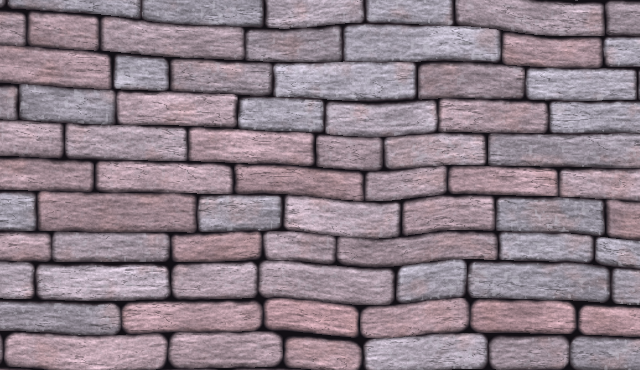
This texture is drawn by a Shadertoy shader. Its source:

```glsl
float hash(vec2 p) {
    p = fract(p * vec2(123.34, 456.21));
    p += dot(p, p + 45.32);
    return fract(p.x * p.y);
}

float noise(vec2 p) {
    vec2 i = floor(p), f = fract(p);
    f = f * f * (3.0 - 2.0 * f);
    return mix(mix(hash(i), hash(i + vec2(1, 0)), f.x),
               mix(hash(i + vec2(0, 1)), hash(i + vec2(1, 1)), f.x), f.y);
}

float fbm(vec2 p) {
    float sum = 0.0, amp = 0.5;
    for (int i = 0; i < 5; i++) {
        sum += amp * noise(p);
        p = mat2(1.9, 0.3, -0.3, 1.9) * p + 7.3;
        amp *= 0.5;
    }
    return sum;
}

// Height of the bed under a course
float bedEdge(float row) {
    return row + 0.28 * (hash(vec2(row, 7.7)) - 0.5);
}

// Upright joint to the left of a stone, in row heights
float jointEdge(float k, float row) {
    return 3.12 * (k + 0.64 * (hash(vec2(k + 31.7, row + 5.3)) - 0.5));
}

float roundBox(vec2 p, vec2 halfSize, float radius) {
    vec2 q = abs(p) - halfSize + radius;
    return length(max(q, 0.0)) + min(max(q.x, q.y), 0.0) - radius;
}

// Split face: broad hollows crossed by fine bedding layers
float relief(vec2 p, float seed) {
    return 0.6 * fbm(p * vec2(1.6, 3.2) + seed) + 0.4 * fbm(p * vec2(3.0, 11.0) - seed);
}

void mainImage(out vec4 fragColor, in vec2 fragCoord) {
    vec2 uv = fragCoord / iResolution.xy;
    vec2 p = fragCoord / iResolution.y;

    // Courses fall to the right near the top and wander a little
    vec2 g = 10.3 * vec2(p.x, p.y + 0.075 * uv.x * uv.y);
    g.y += 0.35 * (noise(p * vec2(4.0, 3.0) + 2.0) - 0.5);

    // Find the course, then the stone in it
    float row = floor(g.y);
    if (g.y < bedEdge(row)) row -= 1.0;
    else if (g.y >= bedEdge(row + 1.0)) row += 1.0;
    float shift = 3.12 * hash(vec2(row, 3.1));
    float x = g.x + shift;
    float k = floor(x / 3.12);
    if (x < jointEdge(k, row)) k -= 1.0;
    else if (x >= jointEdge(k + 1.0, row)) k += 1.0;

    vec2 id = vec2(k + 11.3, row + 2.9);
    float seed = 40.0 * hash(id);
    float tone = hash(id + 17.1);
    float low = smoothstep(0.45, 0.05, uv.y);

    // Worn outline, rounder and looser in the lower courses
    vec2 lower = vec2(jointEdge(k, row), bedEdge(row));
    vec2 upper = vec2(jointEdge(k + 1.0, row), bedEdge(row + 1.0));
    upper.y -= (0.06 + 0.06 * low) * hash(id + 4.4);
    vec2 halfSize = 0.5 * (upper - lower) - vec2(0.045, 0.02);
    vec2 rel = vec2(x, g.y) - 0.5 * (lower + upper);
    rel.y += 0.05 * (hash(id + 8.2) - 0.5) * rel.x;
    float d = roundBox(rel, halfSize, mix(0.14, 0.3, low));
    d += 0.13 * (fbm(g * 2.2 + seed) - 0.48);

    // Stone colour, from cool grey to rose
    float rose = clamp(tone * 1.1 - 0.2 + 0.35 * low - 0.15 * uv.x, 0.0, 1.0);
    vec3 stone = mix(vec3(0.60, 0.58, 0.63), vec3(0.65, 0.53, 0.56), rose);
    stone *= 0.92 + 0.18 * hash(id + 23.6);
    float stain = fbm(g * vec2(0.9, 1.6) + seed);
    stone *= 0.8 + 0.42 * stain;
    stone = mix(stone, vec3(0.66, 0.52, 0.52), 0.35 * smoothstep(0.5, 0.75, fbm(g * 1.3 - seed)));

    // Light from above on the face
    float slope = relief(rel, seed) - relief(rel + vec2(-0.02, 0.06), seed);
    float v = rel.y / halfSize.y;
    float light = 1.0 + 1.1 * slope;
    light += 0.12 * smoothstep(0.35, 0.85, v) - 0.16 * smoothstep(-0.45, -1.0, v);
    light += 0.16 * (noise(g * vec2(13.0, 21.0)) - 0.5) + 0.12 * (noise(g * 29.0) - 0.5);
    light *= mix(0.62, 1.03, smoothstep(0.0, -0.11, d));
    stone *= light;

    // Cracks along the bedding and pale lichen flecks
    float crack = abs(fbm(rel * vec2(0.8, 4.5) + seed) - 0.5);
    stone *= 1.0 - 0.28 * smoothstep(0.025, 0.0, crack) * smoothstep(0.4, 0.6, stain);
    float fleck = smoothstep(0.72, 0.9, noise(g * 9.0 + seed)) * (1.0 - rose);
    stone = mix(stone, vec3(0.76, 0.75, 0.79), 0.45 * fleck);

    // Shadow between the stones
    vec3 gap = mix(vec3(0.24, 0.20, 0.23), vec3(0.07, 0.06, 0.08), smoothstep(0.0, 0.07, d));
    float soft = max(0.025, 10.3 / iResolution.y);
    fragColor = vec4(mix(gap, stone, smoothstep(soft, -soft, d)), 1.0);
}
```
